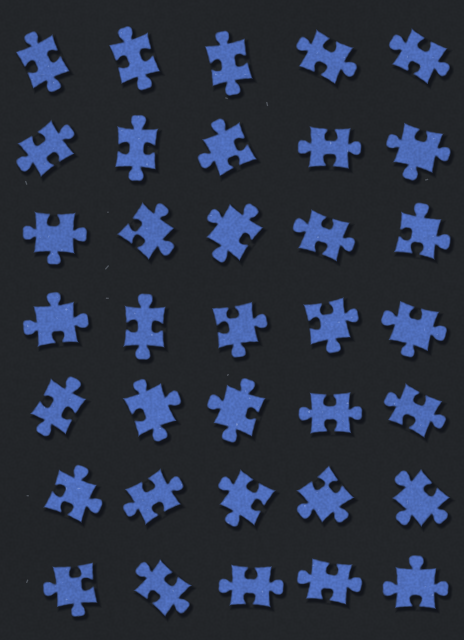
This pattern is drawn by a Shadertoy shader. Its source:

```glsl
// Blue cardboard jigsaw pieces laid out in five columns and seven rows on dark paper.

const vec3 PAPER = vec3(0.137, 0.147, 0.160);
const vec3 SHADOW = vec3(0.070, 0.080, 0.100);
const vec3 CARD = vec3(0.310, 0.430, 0.730);
const vec3 DUST = vec3(0.52, 0.55, 0.60);
const float COLUMNS = 5.0;
const float ROWS = 7.0;
const vec2 FIRST = vec2(0.090, 0.0938);   // centre of the top left piece
const vec2 PITCH = vec2(0.1406, 0.1367);
const float HALF_BODY = 0.0296;           // half a piece, without its tabs

vec2 hash2(vec2 p) {
    vec3 q = fract(p.xyx * vec3(0.1031, 0.1030, 0.0973));
    q += dot(q, q.yzx + 33.33);
    return fract((q.xx + q.yz) * q.zy);
}

mat2 rotation(float angle) {
    float c = cos(angle), s = sin(angle);
    return mat2(c, s, -s, c);
}

float cornerGradient(vec2 cell, vec2 offset) {
    float angle = 6.2832 * hash2(cell).x;
    return dot(vec2(cos(angle), sin(angle)), offset);
}

float gradientNoise(vec2 p) {
    vec2 i = floor(p), f = fract(p);
    vec2 w = f * f * f * (f * (f * 6.0 - 15.0) + 10.0);
    vec2 e = vec2(1.0, 0.0);
    float top = mix(cornerGradient(i, f), cornerGradient(i + e, f - e), w.x);
    float low = mix(cornerGradient(i + e.yx, f - e.yx), cornerGradient(i + 1.0, f - 1.0), w.x);
    return mix(top, low, w.y);
}

float smoothMin(float a, float b, float k) {
    float h = max(k - abs(a - b), 0.0) / k;
    return min(a, b) - 0.25 * h * h * k;
}

float roundBox(vec2 p, vec2 halfSize, float radius) {
    vec2 q = abs(p) - halfSize + radius;
    return length(max(q, 0.0)) + min(max(q.x, q.y), 0.0) - radius;
}

// Mushroom knob growing along +y from an edge at y = 0.
float knob(vec2 p) {
    float flare = 0.85 + 0.25 * clamp(p.y, 0.0, 0.7);
    float head = roundBox(vec2(p.x / flare, p.y - 0.43), vec2(0.39, 0.29), 0.25);
    float neck = roundBox(p - vec2(0.0, 0.1), vec2(0.22, 0.25), 0.02);
    return smoothMin(head, neck, 0.14);
}

// Kinds by range: opposite tabs, adjacent tabs, or three tabs.
bool hasTab(int side, float kind) {
    if (kind < 0.48) return side % 2 == 0;
    return side < (kind < 0.74 ? 2 : 3);
}

// Signed distance to a piece whose body spans -1 to 1.
float piece(vec2 p, vec2 id, float kind) {
    const mat2 QUARTER = mat2(0.0, 1.0, -1.0, 0.0);
    float d = -10.0;
    vec2 q = p;
    for (int side = 0; side < 4; side++) {
        float edge = 0.98 + 0.07 * min(q.x * q.x, 1.2);
        d = max(d, q.y - edge);
        q = QUARTER * q;
    }
    for (int side = 0; side < 4; side++) {
        vec2 vary = hash2(id * 7.0 + float(side) * 3.1 + 5.0) - 0.5;
        vec2 e = q - vec2(0.16 * vary.x, 0.98);
        if (hasTab(side, kind)) {
            float size = 1.0 + 0.12 * vary.y;
            d = smoothMin(d, knob(e / size) * size, 0.08);
        } else {
            float size = 0.85 + 0.08 * vary.y;
            d = -smoothMin(-d, knob(vec2(e.x, -e.y) / size) * size, 0.08);
        }
        q = QUARTER * q;
    }
    return d + 0.025 * gradientNoise(p * 4.0 + id * 9.0);
}

// Sparse short fibres, one at most in each cell.
float fibres(vec2 p, float density, float px) {
    vec2 cell = floor(p * density);
    vec2 rnd = hash2(cell + 71.0);
    vec2 q = (fract(p * density) - 0.3 - 0.4 * rnd) / density;
    q = rotation(rnd.y * 40.0) * q;
    q.x -= clamp(q.x, -0.003 * rnd.y, 0.003 * rnd.y);
    return step(0.88, rnd.x) * (1.0 - smoothstep(0.0, 0.0005 + px, length(q)));
}

void mainImage(out vec4 fragColor, in vec2 fragCoord) {
    float px = 1.0 / iResolution.y;
    vec2 p = vec2(fragCoord.x, iResolution.y - fragCoord.y) * px;

    // Paper with faint grain and dust
    float grain = gradientNoise(p * 240.0) + 0.6 * gradientNoise(p * 90.0);
    vec3 color = PAPER * (1.0 + 0.07 * grain + 0.05 * gradientNoise(p * 3.0));
    color = mix(color, DUST, 0.45 * fibres(p, 16.0, px));

    float row = clamp(floor((p.y - FIRST.y) / PITCH.y + 0.5), 0.0, ROWS - 1.0);
    for (float column = 0.0; column < COLUMNS; column++) {
        // Left columns lean to the right on the way down
        vec2 id = vec2(column, row);
        float lean = 0.007 * (1.0 - smoothstep(1.8, 3.2, column));
        vec2 center = FIRST + id * PITCH + vec2(lean * (row - 3.0), 0.0);
        center += 0.013 * (hash2(id + 19.0) - 0.5);
        vec2 q = p - center;
        if (length(q) > 0.075) continue;

        // Soft shadow towards the lower right
        vec2 rnd = hash2(id + 43.0);
        mat2 turn = rotation(6.2832 * rnd.x);
        float d = HALF_BODY * piece(turn * q / HALF_BODY, id, rnd.y);
        vec2 shadowPoint = q - vec2(0.0036, 0.0046);
        float shade = HALF_BODY * piece(turn * shadowPoint / HALF_BODY, id, rnd.y);
        color = mix(color, SHADOW, 1.0 - smoothstep(-0.001, 0.005, shade));

        // Mottled card, pale specks and a worn rim
        vec3 card = CARD * (1.0 + 0.11 * grain + 0.05 * (hash2(id).y - 0.5));
        float speck = smoothstep(0.42, 0.65, gradientNoise(p * 150.0 + 31.0));
        card = mix(card, vec3(0.60, 0.68, 0.88), 0.5 * speck);
        card *= 1.0 - 0.18 * smoothstep(-0.003, 0.0, d);
        color = mix(color, card, 1.0 - smoothstep(-px, px, d));
    }
    fragColor = vec4(color, 1.0);
}
```
